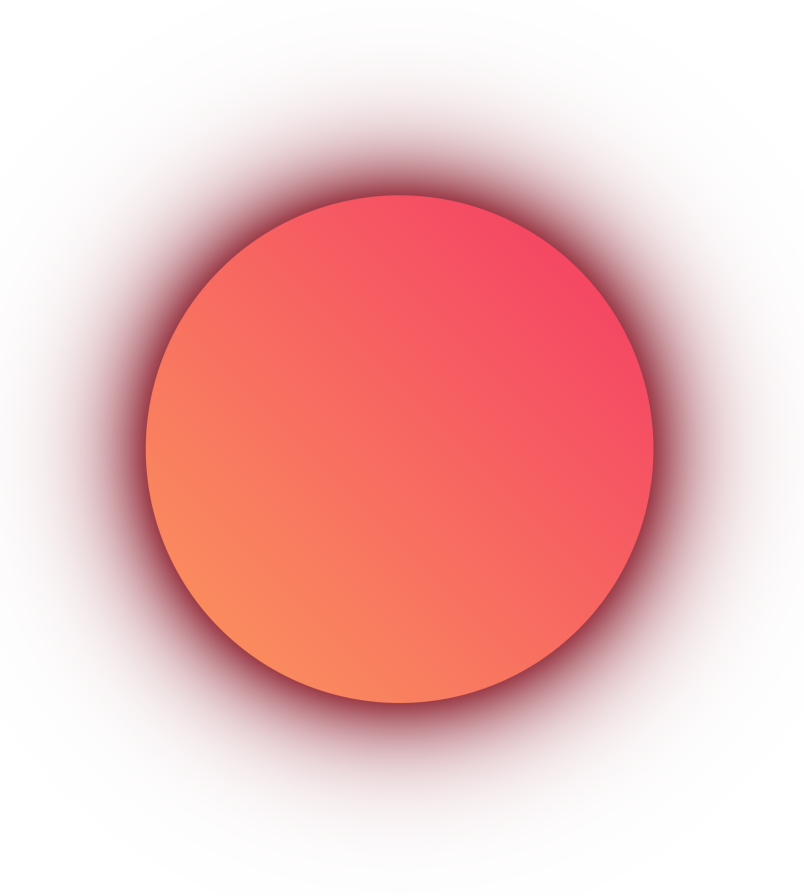
Give the GLSL for this background, as a WebGL 1 fragment shader.

```glsl
precision highp float;

uniform vec2 u_resolution;

// Lengths are fractions of the canvas height
const vec2 DISC_CENTER = vec2(0.497, 0.4987);
const float DISC_RADIUS = 0.2833;
const vec3 BACKDROP = vec3(1.0);
const vec3 ORANGE = vec3(0.98, 0.545, 0.37);
const vec3 PINK = vec3(0.96, 0.28, 0.39);
const vec3 HALO_COLOR = vec3(0.61, 0.24, 0.29);
const float HALO_REACH = 0.0535;
const float HALO_POWER = 1.15;

// Halo strength at a given distance outside the rim
float haloFalloff(float rimDistance) {
  return exp(-pow(max(rimDistance, 0.0) / HALO_REACH, HALO_POWER));
}

// Diagonal blend from the lower left rim to the upper right rim
vec3 discColor(vec2 offset) {
  float along = dot(offset, vec2(0.7071)) / DISC_RADIUS;
  return mix(ORANGE, PINK, clamp(0.5 + 0.5 * along, 0.0, 1.0));
}

void main() {
  vec2 offset = (gl_FragCoord.xy - DISC_CENTER * u_resolution) / u_resolution.y;
  float rimDistance = length(offset) - DISC_RADIUS;
  float pixel = 1.0 / u_resolution.y;

  // Soft halo on the backdrop
  vec3 color = mix(BACKDROP, HALO_COLOR, haloFalloff(rimDistance));

  // Disc with a smoothed rim
  float coverage = 1.0 - smoothstep(-0.75 * pixel, 0.75 * pixel, rimDistance);
  color = mix(color, discColor(offset), coverage);

  gl_FragColor = vec4(color, 1.0);
}
```
